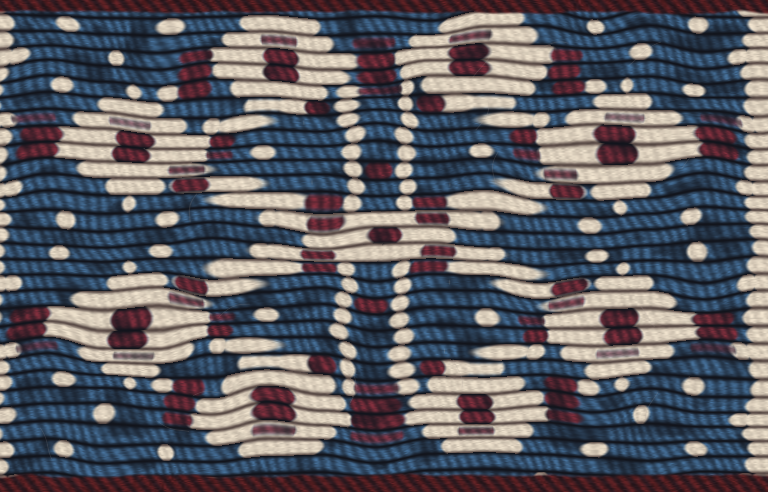
Reproduce this pattern procedurally as a Shadertoy shader.

```glsl
const float ROWS = 30.0;
const vec2 MOTIF_CENTER = vec2(-0.016, 0.02);
const vec3 GAP = vec3(0.07, 0.08, 0.11);
const vec3 BLUE = vec3(0.24, 0.38, 0.52);
const vec3 CREAM = vec3(0.92, 0.87, 0.79);
const vec3 CREAM_SHADE = vec3(0.37, 0.31, 0.29);
const vec3 MAROON = vec3(0.44, 0.17, 0.22);
const vec3 CORD = vec3(0.34, 0.12, 0.13);

// Maroon blocks of one quadrant: center, half size, in rows
const vec4 BLOCKS[11] = vec4[11](
    vec4(0.0, 0.0, 1.1, 0.4), vec4(3.4, 1.5, 1.1, 0.7),
    vec4(0.0, 4.0, 1.0, 0.4), vec4(3.5, 8.0, 0.9, 0.4),
    vec4(0.0, 10.5, 1.4, 1.6), vec4(6.1, 10.7, 1.2, 1.4),
    vec4(11.5, 9.8, 1.0, 1.4), vec4(15.0, 5.6, 1.3, 1.45),
    vec4(20.7, 5.6, 1.3, 1.45), vec4(11.6, 3.4, 1.1, 0.7),
    vec4(9.4, 5.8, 0.9, 0.9));

float hash(vec2 p) {
    return fract(sin(dot(p, vec2(127.1, 311.7))) * 43758.5453);
}

float noise(vec2 p) {
    vec2 i = floor(p), f = fract(p);
    f = f * f * (3.0 - 2.0 * f);
    return mix(mix(hash(i), hash(i + vec2(1, 0)), f.x),
               mix(hash(i + vec2(0, 1)), hash(i + vec2(1, 1)), f.x), f.y);
}

float box(vec2 p, vec2 halfSize) {
    vec2 d = abs(p) - halfSize;
    return max(d.x, d.y);
}

float diamond(vec2 p, vec2 halfSize) {
    return (abs(p.x) / halfSize.x + abs(p.y) / halfSize.y - 1.0) * halfSize.x;
}

float segment(vec2 p, vec2 a, vec2 b) {
    vec2 d = b - a;
    return length(p - a - d * clamp(dot(p - a, d) / dot(d, d), 0.0, 1.0));
}

float creamDistance(vec2 q) {
    float d = diamond(q - vec2(15.0, 5.5), vec2(5.7, 3.8));
    d = min(d, max(diamond(q - vec2(6.1, 10.7), vec2(5.2, 4.6)), abs(q.y - 10.7) - 2.9));
    d = min(d, segment(q, vec2(0.0, 0.2), vec2(3.5, 0.5)) - 1.2);
    d = min(d, segment(q, vec2(3.0, 0.6), vec2(12.0, 3.6)) - 1.0);
    d = min(d, segment(q, vec2(3.2, 8.6), vec2(9.3, 6.6)) - 0.55);
    d = min(d, box(q - vec2(1.75, 5.5), vec2(0.6, 4.0)));
    d = max(d, -diamond(q - vec2(0.0, 14.0), vec2(4.6, 2.0)));
    // Staggered flecks and dashed selvedge
    float fleckX = q.x - 13.0 - 3.1 * step(2.0, mod(q.y, 4.0));
    float fleck = abs(fleckX - 6.2 * round(fleckX / 6.2)) - 0.65;
    fleck = max(fleck, max(0.5 - mod(q.y, 2.0), 4.5 - q.x));
    return min(d, min(fleck, 22.5 - q.x));
}

float maroonDistance(vec2 q) {
    float d = 100.0;
    for (int i = 0; i < 11; i++) d = min(d, box(q - BLOCKS[i].xy, BLOCKS[i].zw));
    return d;
}

float coverage(float d, float soft) {
    return 1.0 - smoothstep(-soft, soft, d);
}

// Loose fibres lying on the cloth
float fuzz(vec2 uv) {
    float sum = 0.0;
    for (int i = 0; i < 16; i++) {
        float k = float(i);
        vec2 start = (vec2(hash(vec2(k, 1.0)), hash(vec2(k, 2.0))) - 0.5) * vec2(1.5, 0.9);
        float angle = 6.283 * hash(vec2(k, 3.0));
        vec2 bend = 0.008 * sin(uv.yx * 55.0 + k);
        float d = segment(uv + bend, start, start + 0.065 * vec2(cos(angle), sin(angle)));
        sum += coverage(d - 0.0006, 0.0016);
    }
    return min(sum, 1.0);
}

void mainImage(out vec4 fragColor, in vec2 fragCoord) {
    vec2 uv = (fragCoord - 0.5 * iResolution.xy) / iResolution.y;
    vec2 s = (uv - MOTIF_CENTER) * ROWS;
    s += (vec2(noise(s * 0.35), noise(s * 0.3 + 40.0)) - 0.5) * vec2(0.9, 0.8);
    float soft = max(0.16, ROWS / iResolution.y);

    // Each row takes its colours from the folded motif
    float row = round(s.y);
    float v = s.y - row;
    float jitter = 0.7 * (hash(vec2(row, sign(s.x))) - 0.5);
    vec2 q = vec2(abs(s.x) + jitter, abs(row));
    float roundedEnd = 1.6 * v * v;
    float cream = coverage(creamDistance(q) + roundedEnd, soft);
    float maroon = coverage(maroonDistance(q) + roundedEnd, soft);

    // Beaded ground stitches and long smooth floats
    float profile = 1.0 - 4.0 * v * v;
    float bead = 0.5 + 0.5 * cos(6.283 * (s.x * 1.5 + row * 0.5 + v * 0.6));
    float grain = noise(s * vec2(5.0, 13.0));
    float wear = smoothstep(0.12, 0.5, noise(s * vec2(0.7, 1.1) + 9.0));
    float stitch = smoothstep(0.0, 0.85, profile) * (0.55 + 0.45 * bead);
    stitch *= (0.75 + 0.4 * grain) * mix(0.5, 1.1, wear);
    vec3 color = mix(GAP, mix(BLUE, MAROON, maroon), stitch);
    float floatLight = smoothstep(0.02, 0.8, profile) * (0.88 + 0.12 * bead);
    vec3 floatColor = mix(CREAM_SHADE, CREAM, floatLight) * (0.9 + 0.14 * grain);
    color = mix(color, floatColor, cream * (1.0 - maroon));

    // Twisted cords along both borders
    float wave = 0.008 * (noise(vec2(uv.x * 18.0, sign(uv.y))) - 0.5);
    float border = max(uv.y - 0.475, -0.467 - uv.y) + wave;
    float twist = 0.5 + 0.5 * sin(6.283 * (uv.x * 36.0 + uv.y * 30.0));
    vec3 cord = mix(GAP, CORD, 0.35 + 0.65 * twist) * (0.8 + 0.4 * grain);
    color = mix(color, cord, coverage(-border, 0.004));

    color = mix(color, vec3(0.65, 0.60, 0.58), 0.22 * fuzz(uv));
    fragColor = vec4(color, 1.0);
}
```
